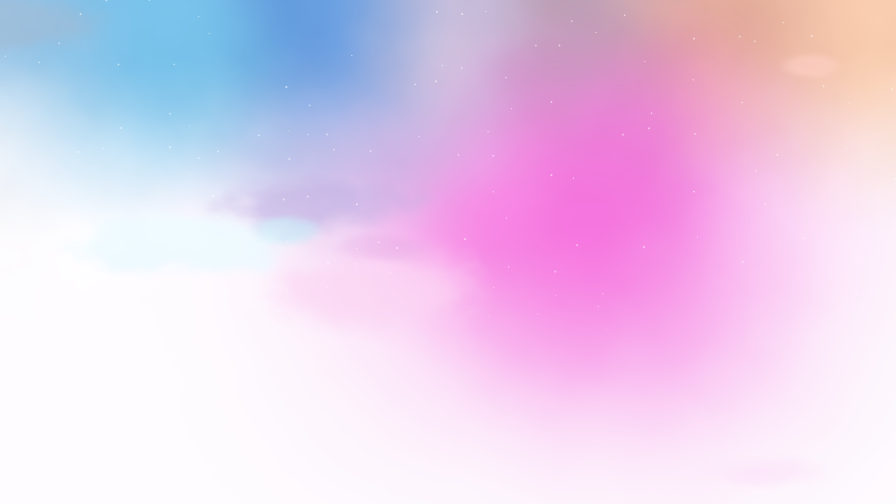
Reproduce this background procedurally as a WebGL 1 fragment shader.

```glsl
precision highp float;

uniform vec2 u_resolution;

const vec3 WHITE = vec3(0.995, 0.99, 0.998);
const vec3 PALE_PINK = vec3(0.975, 0.74, 0.94);
const vec3 MAGENTA = vec3(0.965, 0.43, 0.87);
const vec3 LILAC = vec3(0.76, 0.70, 0.89);
const vec3 ICE = vec3(0.92, 0.975, 0.995);

// Sine-free hash
float hash(vec2 p) {
  vec3 q = fract(p.xyx * 0.1031);
  q += dot(q, q.yzx + 33.33);
  return fract((q.x + q.y) * q.z);
}

float noise(vec2 p) {
  vec2 cell = floor(p);
  vec2 f = fract(p);
  f = f * f * (3.0 - 2.0 * f);
  float low = mix(hash(cell), hash(cell + vec2(1.0, 0.0)), f.x);
  float high = mix(hash(cell + vec2(0.0, 1.0)), hash(cell + 1.0), f.x);
  return mix(low, high, f.y);
}

float fbm(vec2 p) {
  float sum = 0.0;
  float amplitude = 0.5;
  for (int i = 0; i < 5; i++) {
    sum += amplitude * noise(p);
    p = mat2(1.6, 1.2, -1.2, 1.6) * p + 17.0;
    amplitude *= 0.5;
  }
  return sum;
}

// Soft elliptical light
float glow(vec2 p, vec2 center, vec2 radius) {
  vec2 d = (p - center) / radius;
  return exp(-dot(d, d));
}

// Ellipse with a ragged, feathered rim
float cloud(vec2 p, vec2 center, vec2 radius, float feather, float ragged) {
  float rim = (fbm(p * vec2(11.0, 17.0) + center * 9.0) - 0.5) * ragged;
  float d = length((p - center) / radius) + rim;
  return 1.0 - smoothstep(1.0 - feather, 1.0, d);
}

// Blue, grey and orange from left to right
vec3 skyColor(float x) {
  vec3 c = mix(vec3(0.56, 0.75, 0.89), vec3(0.47, 0.76, 0.92), smoothstep(0.0, 0.3, x));
  c = mix(c, vec3(0.39, 0.61, 0.87), smoothstep(0.36, 0.62, x));
  c = mix(c, vec3(0.76, 0.74, 0.85), smoothstep(0.64, 0.92, x));
  c = mix(c, vec3(0.71, 0.64, 0.69), smoothstep(0.94, 1.12, x));
  c = mix(c, vec3(0.89, 0.69, 0.60), smoothstep(1.14, 1.46, x));
  return mix(c, vec3(0.97, 0.80, 0.68), smoothstep(1.46, 1.76, x));
}

// Scattered specks, one candidate per grid cell
float stars(vec2 p, float size, float density) {
  vec2 cell = floor(p / size);
  vec2 offset = 0.2 + 0.6 * vec2(hash(cell + 3.1), hash(cell + 8.7));
  float d = length(p - (cell + offset) * size);
  float radius = 0.0014 + 0.0012 * hash(cell + 5.3);
  float lit = step(1.0 - density, hash(cell + 21.0));
  return lit * (1.0 - smoothstep(0.3 * radius, 1.3 * radius, d));
}

void main() {
  vec2 p = gl_FragCoord.xy / u_resolution.y;
  vec2 drift = vec2(fbm(p * 3.5), fbm(p * 3.5 + 40.0)) - 0.48;
  vec2 q = p + 0.12 * drift;

  // Pink haze beneath the upper sky
  vec3 color = mix(WHITE, PALE_PINK, 0.85 * glow(q, vec2(1.18, 0.50), vec2(0.45, 0.38)));
  color = mix(color, skyColor(q.x), smoothstep(0.54, 0.92, q.y));
  color = mix(color, vec3(0.85, 0.81, 0.88), 0.5 * glow(q, vec2(0.92, 0.89), vec2(0.14, 0.10)));
  color = mix(color, LILAC, 0.6 * glow(q, vec2(0.74, 0.68), vec2(0.22, 0.13)));

  // Magenta core with arms to the left and above
  color = mix(color, MAGENTA, 0.88 * glow(q, vec2(1.21, 0.58), vec2(0.27, 0.29)));
  color = mix(color, MAGENTA, 0.50 * glow(q, vec2(0.97, 0.54), vec2(0.19, 0.14)));
  color = mix(color, MAGENTA, 0.30 * glow(q, vec2(1.20, 0.76), vec2(0.22, 0.12)));

  // Clouds at the upper corners
  color = mix(color, WHITE, 0.85 * glow(q, vec2(-0.04, 0.72), vec2(0.17, 0.15)));
  color = mix(color, vec3(0.63, 0.73, 0.83),
              0.6 * cloud(p, vec2(0.02, 0.95), vec2(0.19, 0.08), 0.6, 0.7));
  color = mix(color, vec3(0.99, 0.81, 0.77),
              0.6 * cloud(p, vec2(1.613, 0.868), vec2(0.07, 0.032), 0.6, 0.8));

  // Lilac bank above an icy bank and a pink shelf
  color = mix(color, LILAC, 0.6 * cloud(p, vec2(0.62, 0.588), vec2(0.24, 0.065), 0.7, 0.9));
  color = mix(color, ICE, 0.85 * cloud(p, vec2(0.36, 0.515), vec2(0.27, 0.075), 0.6, 0.9));
  color = mix(color, vec3(0.985, 0.84, 0.955),
              0.75 * cloud(p, vec2(0.73, 0.425), vec2(0.26, 0.105), 0.75, 0.6));
  color = mix(color, vec3(0.88, 0.66, 0.88),
              0.35 * cloud(p, vec2(0.76, 0.505), vec2(0.10, 0.035), 0.7, 0.9));
  color = mix(color, vec3(0.80, 0.95, 0.98),
              0.6 * cloud(p, vec2(0.56, 0.545), vec2(0.075, 0.035), 0.7, 0.9));

  // Faint mist and specks
  color = mix(color, PALE_PINK, 0.2 * cloud(p, vec2(1.52, 0.06), vec2(0.14, 0.04), 0.8, 0.7));
  color += 0.05 * (fbm(p * 6.0 + 9.0) - 0.48) * smoothstep(0.3, 0.7, p.y);
  float speckArea = smoothstep(0.3, 0.5, p.y);
  color = mix(color, vec3(1.0), 0.5 * speckArea * stars(p, 0.045, 0.22));

  gl_FragColor = vec4(clamp(color, 0.0, 1.0), 1.0);
}
```
